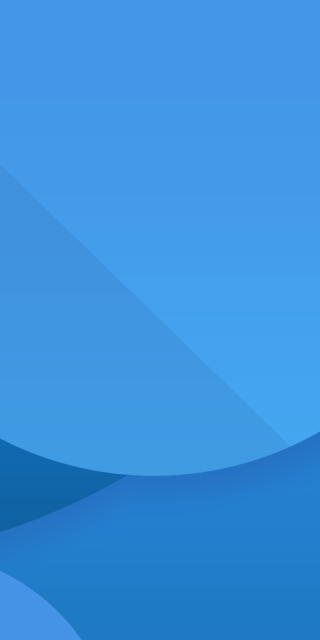
Give the GLSL for this background, as a Shadertoy shader.

```glsl
const vec3 SKY_TOP = vec3(0.265, 0.588, 0.908);
const vec3 SKY_MID = vec3(0.265, 0.606, 0.915);
const vec3 SKY_LOW = vec3(0.268, 0.648, 0.940);
const vec3 FOLD_TOP = vec3(0.252, 0.568, 0.870);
const vec3 FOLD_LOW = vec3(0.250, 0.608, 0.890);
const vec3 SEA_TOP = vec3(0.143, 0.505, 0.815);
const vec3 SEA_LOW = vec3(0.120, 0.475, 0.770);
const vec3 LENS_TOP = vec3(0.068, 0.410, 0.685);
const vec3 LENS_LOW = vec3(0.062, 0.385, 0.640);
const vec3 HILL = vec3(0.268, 0.575, 0.905);
const vec3 SHADOW = vec3(0.150, 0.440, 0.760);

float circleDistance(vec2 p, vec2 center, float radius) {
    return length(p - center) - radius;
}

// Signed distance to the line a-b, negative on the right of its direction
float lineDistance(vec2 p, vec2 a, vec2 b) {
    vec2 along = normalize(b - a);
    return dot(p - a, vec2(-along.y, along.x));
}

float coverage(float distance, float pixel) {
    return 1.0 - smoothstep(-0.5 * pixel, 0.5 * pixel, distance);
}

// Soft falloff outside a shape
float softShadow(float distance, float width) {
    float t = max(distance, 0.0) / width;
    return exp(-t * t);
}

vec3 verticalBlend(vec3 low, vec3 high, float y, float bottom, float top) {
    return mix(low, high, smoothstep(bottom, top, y));
}

vec3 discColor(vec2 p, float pixel) {
    vec3 sky = verticalBlend(SKY_LOW, SKY_MID, p.y, 0.55, 1.55);
    sky = mix(sky, SKY_TOP, smoothstep(1.2, 2.0, p.y));
    vec3 fold = verticalBlend(FOLD_LOW, FOLD_TOP, p.y, 0.50, 1.45);
    float diagonal = lineDistance(p, vec2(0.0, 1.487), vec2(0.906, 0.607));
    return mix(sky, fold, coverage(diagonal, pixel));
}

void mainImage(out vec4 fragColor, in vec2 fragCoord) {
    // Canvas spans 1 by 2 units
    vec2 p = fragCoord / iResolution.xy * vec2(1.0, 2.0);
    float pixel = 1.5 / min(iResolution.x, 0.5 * iResolution.y);

    float disc = circleDistance(p, vec2(0.480, 1.557), 1.044);
    float lens = circleDistance(p, vec2(-0.609, 2.234), 1.992);
    float hill = circleDistance(p, vec2(-0.279, -0.372), 0.651);

    // Lower field with shadows cast by the layers above
    vec3 color = verticalBlend(SEA_LOW, SEA_TOP, p.y, 0.0, 0.48);
    float shade = max(softShadow(disc, 0.085), softShadow(lens, 0.075));
    color = mix(color, SHADOW, 0.85 * shade);

    // Overlapping layers from back to front
    color = mix(color, HILL, coverage(hill, pixel));
    vec3 lensColor = verticalBlend(LENS_LOW, LENS_TOP, p.y, 0.34, 0.62);
    color = mix(color, lensColor, coverage(lens, pixel));
    color = mix(color, discColor(p, pixel), coverage(disc, pixel));

    fragColor = vec4(color, 1.0);
}
```
